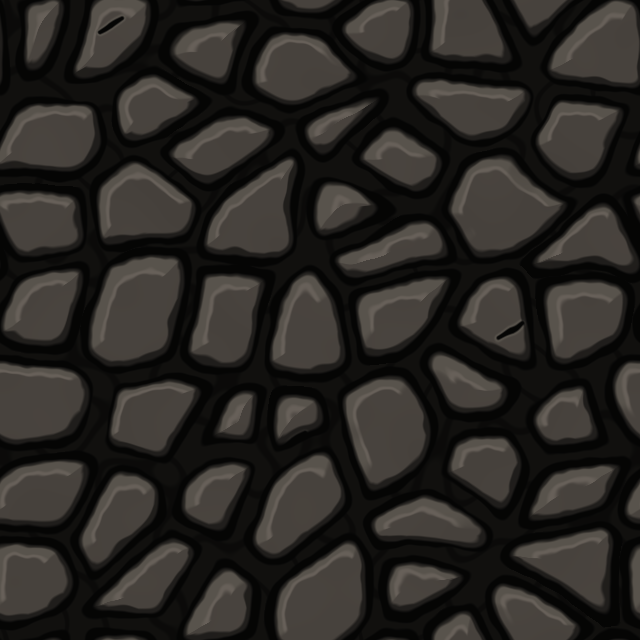
Write a Shadertoy shader that draws this texture.

```glsl
const float CELLS = 7.0;            // stones per side, whole so it tiles
const float JITTER = 0.72;
const float SIZE_SPREAD = 0.24;     // difference between big and small stones
const float MAX_STRETCH = 1.75;
const vec2 LEAN = vec2(-0.15, 1.25); // range of stone angles, radians
const float CORNER = 0.055;         // corner rounding, in cells
const vec2 INSET = vec2(0.011, 0.023);
const vec2 BEVEL_WIDTH = vec2(0.013, 0.022);
const float LINE_WIDTH = 0.0032;
const vec2 LIGHT_DIR = vec2(-0.53, 0.85);

const vec3 STONE = vec3(0.280, 0.260, 0.240);
const vec3 BEVEL = vec3(0.345, 0.325, 0.297);
const vec3 HIGHLIGHT = vec3(0.410, 0.382, 0.355);
const vec3 INK = vec3(0.018, 0.018, 0.017);
const vec3 MORTAR = vec3(0.066, 0.063, 0.055);

vec2 hash2(vec2 p) {
    vec3 q = fract(p.xyx * vec3(0.1031, 0.1030, 0.0973));
    q += dot(q, q.yzx + 33.33);
    return fract((q.xx + q.yz) * q.zy);
}

// Gradient noise that wraps after "period" lattice steps across the canvas
float gradCorner(vec2 cell, vec2 offset, float period) {
    float angle = 6.2832 * hash2(mod(cell, period) + period * 1.7).x;
    return dot(vec2(cos(angle), sin(angle)), offset);
}

float noise(vec2 uv, float period) {
    vec2 p = uv * period, i = floor(p), f = p - i;
    vec2 u = f * f * f * (f * (f * 6.0 - 15.0) + 10.0);
    vec2 e = vec2(1.0, 0.0);
    return mix(mix(gradCorner(i, f, period), gradCorner(i + e, f - e, period), u.x),
               mix(gradCorner(i + e.yx, f - e.yx, period),
                   gradCorner(i + 1.0, f - 1.0, period), u.x), u.y);
}

vec2 siteOf(vec2 cell) {
    return cell + 0.5 + JITTER * (hash2(mod(cell, CELLS) + 3.0) - 0.5);
}

// Weighted, stretched squared distance to a stone centre: xy gradient, z value
vec3 stoneField(vec2 p, vec2 cell) {
    vec2 id = mod(cell, CELLS), shape = hash2(id + 41.0);
    float angle = mix(LEAN.x, LEAN.y, shape.x);
    float stretch = mix(1.0, MAX_STRETCH, shape.y);
    vec2 axis = vec2(cos(angle), sin(angle)), side = vec2(-axis.y, axis.x);
    vec2 v = p - siteOf(cell);
    vec2 t = vec2(dot(v, axis), dot(v, side));
    vec2 s = t * vec2(1.0 / stretch, stretch);
    float weight = SIZE_SPREAD * (hash2(id + 87.0).x - 0.5);
    return vec3(2.0 * (s.x * axis + s.y * side), dot(s, t) + weight);
}

// Rounded distance to the stone's border (z) and inward direction (xy)
vec3 stoneBorder(vec2 p, out vec2 owner) {
    vec2 base = floor(p);
    vec3 nearest = vec3(0.0, 0.0, 1e3);
    for (int y = -2; y <= 2; y++)
    for (int x = -2; x <= 2; x++) {
        vec2 cell = base + vec2(x, y);
        vec3 field = stoneField(p, cell);
        if (field.z < nearest.z) { nearest = field; owner = cell; }
    }
    float total = 0.0;
    vec2 inward = vec2(0.0);
    for (int y = -2; y <= 2; y++)
    for (int x = -2; x <= 2; x++) {
        if (x == 0 && y == 0) continue;
        vec3 diff = stoneField(p, owner + vec2(x, y)) - nearest;
        float slope = max(length(diff.xy), 0.3);
        float w = exp(-diff.z / (slope * CORNER));
        total += w;
        inward += w * diff.xy / slope;
    }
    return vec3(inward / max(length(inward), 1e-6), -CORNER * log(max(total, 1e-20)));
}

void mainImage(out vec4 fragColor, in vec2 fragCoord) {
    vec2 uv = fragCoord / iResolution.xy;
    float aa = 1.0 / iResolution.y;

    // Hand-drawn wobble
    float broad = noise(uv, 9.0), mid = noise(uv, 23.0), fine = noise(uv + 0.37, 47.0);
    vec2 p = (uv + 0.011 * vec2(broad, noise(uv + 0.5, 9.0)) + 0.0025 * vec2(mid, fine)) * CELLS;

    vec2 cell;
    vec3 border = stoneBorder(p, cell);
    vec2 rnd = hash2(mod(cell, CELLS) + 19.0);
    float depth = border.z / CELLS - mix(INSET.x, INSET.y, rnd.x);
    float facing = dot(-border.xy, LIGHT_DIR);
    float lit = smoothstep(0.05, 0.3, facing + 0.2 * mid);

    // Stone face, lit bevel and the line along its inner edge
    float ridge = mix(BEVEL_WIDTH.x, BEVEL_WIDTH.y, rnd.y) + 0.005 * mid + 0.003 * fine;
    vec3 color = STONE * (1.0 + 0.05 * broad + 0.03 * noise(uv, 5.0));
    color = mix(color, BEVEL, lit * (1.0 - smoothstep(ridge - 0.002, ridge + 0.003, depth)));
    float line = 1.0 - smoothstep(LINE_WIDTH - 0.0012 - aa, LINE_WIDTH + aa, abs(depth - ridge));
    color = mix(color, HIGHLIGHT, 0.92 * line * lit);

    // Short crack with a pale rim on a few stones
    vec2 v = (p - siteOf(cell)) / CELLS;
    float along = clamp(dot(v, vec2(0.86, 0.51)), -0.022, 0.022);
    float crack = length(v - along * vec2(0.86, 0.51)) - 0.004 + 0.08 * abs(along);
    float cracked = step(0.95, hash2(mod(cell, CELLS) + 63.0).y);
    color = mix(color, BEVEL, cracked * (1.0 - smoothstep(0.002, 0.006, crack)));
    color = mix(color, INK, cracked * (1.0 - smoothstep(-0.001, 0.001 + aa, crack)));

    // Translucent brush overlap, wider on the shaded side
    float shade = smoothstep(0.2, -0.6, facing);
    float overlap = 0.0025 + shade * (0.003 + 0.012 * max(mid, 0.0)) + 0.002 * fine;
    color = mix(color, INK, 0.6 * (1.0 - smoothstep(overlap - 0.001, overlap + 0.002 + aa, depth)));

    // Ink outline, opening to brown mortar with streaks in the wide gaps
    float stroke = 0.010 + 0.010 * broad + 0.005 * mid;
    vec3 gap = mix(INK, MORTAR, smoothstep(-0.0015, 0.0025, -depth - stroke));
    float streak = 1.0 - smoothstep(0.03, 0.09, abs(noise(uv + 0.21, 11.0)));
    gap = mix(gap, INK, 0.5 * streak);
    color = mix(gap, color, smoothstep(-0.001 - aa, 0.001 + aa, depth));

    fragColor = vec4(color, 1.0);
}
```
